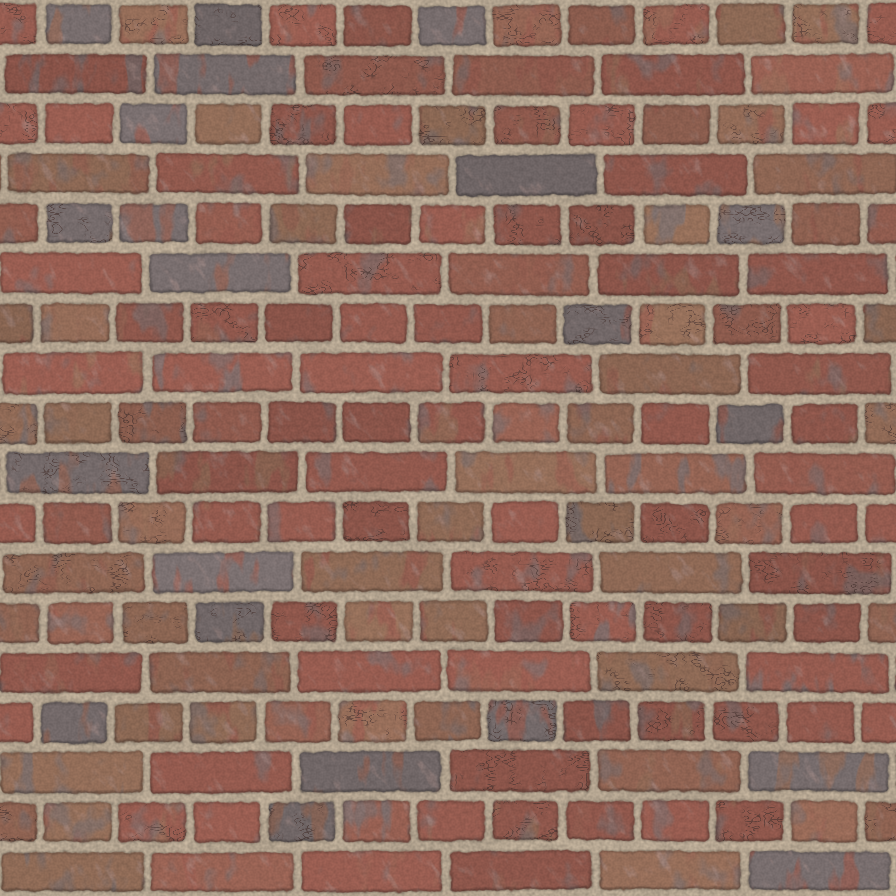
A WebGL 2 fragment shader for this texture:

```glsl
#version 300 es
precision highp float;

uniform vec2 u_resolution;
out vec4 outColor;

const float ROWS = 18.0;
const float STRETCHERS = 6.0;             // long bricks per even row
const float HEADERS = 12.0;               // short bricks per odd row
const float HEADER_SHIFT = 0.54;          // in header widths
const float ROW_SHIFT = 0.009;            // sideways spread of whole rows
const float ROW_WAVE = 0.0011;
const vec2 JOINT = vec2(0.0088, 0.0112);  // mortar widths
const float CORNER = 0.0045;
const float EDGE_WOBBLE = 0.0022;
const float SIZE_SPREAD = 0.0018;
const float TILT = 0.022;
const float GRAY_SHARE = 0.13;
const float PITTED_SHARE = 0.4;
const vec3 RED = vec3(0.565, 0.345, 0.300);
const vec3 BROWN = vec3(0.555, 0.415, 0.335);
const vec3 GRAY = vec3(0.455, 0.415, 0.415);
const vec3 BLOOM = vec3(0.640, 0.540, 0.520);
const vec3 PIT = vec3(0.290, 0.210, 0.195);
const vec3 MORTAR = vec3(0.705, 0.645, 0.565);
const float TAU = 6.2831853;

float hash(vec2 p) {
  vec3 q = fract(p.xyx * 0.1031);
  q += dot(q, q.yzx + 33.33);
  return fract((q.x + q.y) * q.z);
}

float cornerSlope(vec2 cell, vec2 offset) {
  float angle = TAU * hash(cell);
  return dot(vec2(cos(angle), sin(angle)), offset);
}

// Gradient noise, roughly -0.7 to 0.7
float noise(vec2 p) {
  vec2 i = floor(p), f = fract(p);
  vec2 u = f * f * f * (f * (f * 6.0 - 15.0) + 10.0);
  vec2 e = vec2(1.0, 0.0);
  return mix(mix(cornerSlope(i, f), cornerSlope(i + e, f - e), u.x),
             mix(cornerSlope(i + e.yx, f - e.yx), cornerSlope(i + 1.0, f - 1.0), u.x), u.y);
}

float fbm(vec2 p) {
  float sum = 0.0, amplitude = 1.0;
  for (int i = 0; i < 3; i++) {
    sum += amplitude * noise(p);
    p = p * 2.03 + 17.0;
    amplitude *= 0.5;
  }
  return sum;
}

float roundedBox(vec2 p, vec2 halfSize, float radius) {
  vec2 q = abs(p) - halfSize + radius;
  return length(max(q, 0.0)) + min(max(q.x, q.y), 0.0) - radius;
}

// Base fired colour of one brick
vec3 firedColor(vec2 id) {
  vec3 clay = mix(RED, BROWN, smoothstep(0.4, 0.9, hash(id + 3.7)));
  return hash(id + 9.1) < GRAY_SHARE ? GRAY : clay;
}

vec3 brickColor(vec2 local, vec2 id, bool isHeader) {
  vec2 p = local + 7.0 * vec2(hash(id + 21.0), hash(id + 43.0));

  // Upright bands and cloudy patches from the kiln
  vec3 color = firedColor(id);
  float patches = fbm(p * vec2(34.0, 13.0));
  color = mix(color, firedColor(id + 71.0), 0.75 * smoothstep(0.12, 0.4, patches));
  float scorch = fbm(p * vec2(26.0, 18.0) + 31.0);
  color = mix(color, GRAY, 0.6 * smoothstep(0.15, 0.55, scorch));

  // Pale slanted smears
  float smear = fbm(vec2(p.x + 0.6 * p.y, p.y - 0.3 * p.x) * vec2(55.0, 30.0) + 57.0);
  color = mix(color, BLOOM, 0.45 * smoothstep(0.2, 0.75, smear));

  // Cracks and pits, mostly on the short faces
  float chance = isHeader ? PITTED_SHARE : 0.3 * PITTED_SHARE;
  float pitted = step(hash(id + 87.0), chance) * smoothstep(0.0, 0.25, noise(p * 45.0));
  float crack = 1.0 - smoothstep(0.02, 0.10, abs(noise(p * vec2(110.0, 190.0))));
  color = mix(color, PIT, 0.65 * pitted * crack);

  // Fine grain and overall tone
  float grain = 0.08 * noise(p * 170.0) + 0.09 * noise(p * 380.0);
  return color * (0.94 + 0.13 * hash(id + 15.0) + grain);
}

void main() {
  vec2 uv = gl_FragCoord.xy / u_resolution.y;
  float pixel = 1.0 / u_resolution.y;

  // Alternate rows of long and short bricks
  float y = uv.y + ROW_WAVE * sin(TAU * uv.x + 5.0 * uv.y);
  float row = floor(y * ROWS);
  bool isHeader = mod(row, 2.0) > 0.5;
  float count = isHeader ? HEADERS : STRETCHERS;
  float shift = ROW_SHIFT * (hash(vec2(row, 5.0)) - 0.5);
  float x = (uv.x - shift) * count - (isHeader ? HEADER_SHIFT : 0.0);
  vec2 id = vec2(mod(floor(x), count), mod(row, ROWS)) + (isHeader ? 40.0 : 0.0);
  vec2 pitch = 1.0 / vec2(count, ROWS);
  vec2 local = (fract(vec2(x, y * ROWS)) - 0.5) * pitch;

  // Slightly tilted outline with rough edges
  vec2 tilted = local;
  tilted.y += local.x * TILT * (hash(id + 61.0) - 0.5);
  tilted.x += local.y * 2.0 * TILT * (hash(id + 67.0) - 0.5);
  vec2 spread = SIZE_SPREAD * (vec2(hash(id + 11.0), hash(id + 13.0)) - 0.5);
  float d = roundedBox(tilted, 0.5 * (pitch - JOINT) + spread, CORNER);
  d += EDGE_WOBBLE * fbm(local * 75.0 + id * 3.1);

  // Sandy mortar, shaded next to the bricks
  float sand = 0.10 * noise(uv * 330.0) + 0.12 * noise(uv * 190.0) + 0.07 * noise(uv * 24.0);
  vec3 mortar = MORTAR * (1.0 + sand) * mix(0.86, 1.0, smoothstep(0.0, 0.003, d));

  // Dark worn rim, deeper on the lower edge
  float rim = smoothstep(-0.0045, 0.0, d);
  float lower = smoothstep(0.0, -0.02, local.y);
  vec3 brick = brickColor(local, id, isHeader) * (1.0 - rim * (0.17 + 0.12 * lower));

  float soft = max(pixel, 0.0012);
  outColor = vec4(mix(brick, mortar, smoothstep(-soft, soft, d)), 1.0);
}
```
